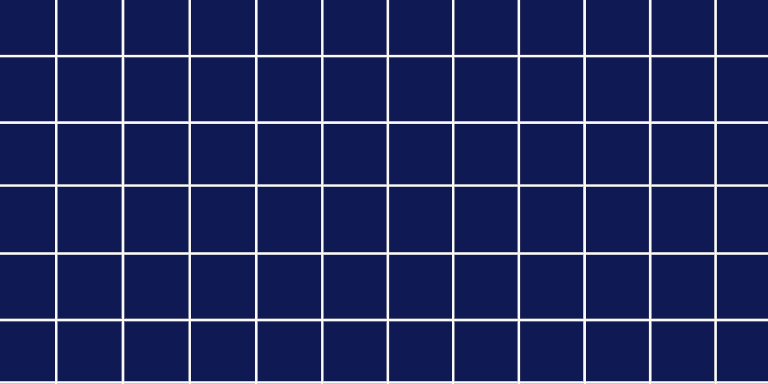
This pattern is drawn by a Shadertoy shader. Its source:

```glsl
const float PI = 3.14159265;
const vec3 NAVY = vec3(0.06, 0.10, 0.33);
const vec3 SHADOW = vec3(0.05, 0.07, 0.22);
const vec3 GROUT = vec3(0.98);

float hash(float n) {
    n = fract(n * 0.1031);
    n *= n + 33.33;
    return fract(n * (n + n));
}

// Even spacing plus a sum of four sine waves for hand-set unevenness
float linePosition(float index, float start, float pitch, float span, vec4 sway) {
    vec4 phase = PI * index / span * vec4(1.0, 2.0, 3.0, 4.0);
    return start + pitch * index + dot(sway, sin(phase));
}

// Signed distance to the edge of the nearest line
float lineDistance(float coord, float start, float pitch, float span,
                   vec4 sway, float halfWidth, float seed) {
    float index = floor((coord - start) / pitch + 0.5);
    float center = linePosition(index, start, pitch, span, sway);
    float wear = mix(0.93, 1.07, hash(index + seed));
    return abs(coord - center) - halfWidth * wear;
}

float coverage(float dist, float pixel) {
    return clamp(0.5 - dist / pixel, 0.0, 1.0);
}

void mainImage(out vec4 fragColor, in vec2 fragCoord) {
    vec2 p = fragCoord / iResolution.y;
    float pixel = 1.0 / iResolution.y;
    float halfWidth = 0.0034;
    float shadowWidth = 0.0012;

    // Uneven columns and rows
    vec4 columnSway = vec4(0.0052, 0.0013, 0.0002, -0.0005);
    vec4 rowSway = vec4(-0.0029, -0.0032, -0.0037, 0.0017);
    float column = lineDistance(p.x, 0.1465, 0.1717, 10.0, columnSway, halfWidth, 17.0);
    float row = lineDistance(p.y, 0.0039, 0.17, 5.0, rowSway, halfWidth, 53.0);
    float dist = min(column, row);

    // Tile face, dark rim, then pale line
    vec3 color = mix(NAVY, SHADOW, coverage(dist - shadowWidth, pixel));
    color = mix(color, GROUT, coverage(dist, pixel));
    fragColor = vec4(color, 1.0);
}
```
